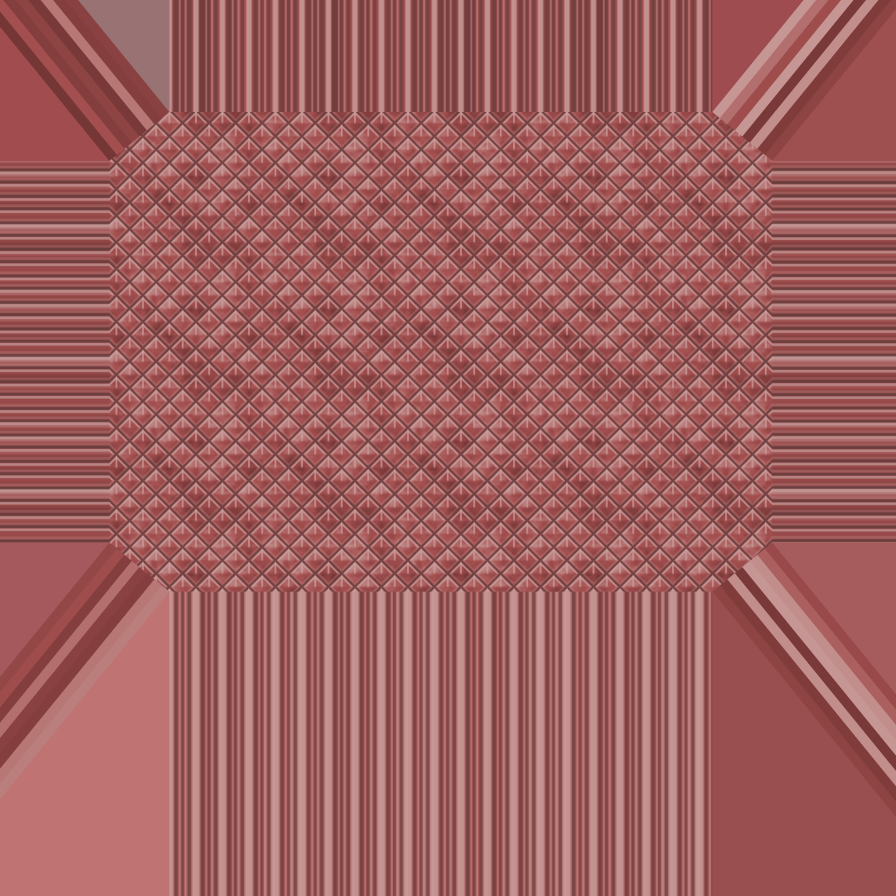
Write a WebGL 2 fragment shader that draws this pattern.

```glsl
#version 300 es
precision highp float;
// A chamfered panel of pyramid studs on a diamond lattice, with a tiling blotch.
// Outside the panel the rim is stretched outward: straight stripes on the sides,
// slanted bands and flat wedges at the corners.

uniform vec2 u_resolution;
out vec4 fragColor;

const vec2 CENTER = vec2(0.492, 0.6074);      // panel centre
const vec2 HALF_SIZE = vec2(0.370, 0.2676);   // panel half extents
const vec2 FLAT_HALF = vec2(0.303, 0.213);    // half length of straight sides
const vec2 APEX = vec2(0.1891, 0.345);        // top corner of one stud
const vec2 CELL = vec2(0.02958, 0.02958);     // stud width and height
const vec2 TILE = vec2(5.0, 5.0);             // blotch period in studs
const vec3 DARK = vec3(0.44, 0.20, 0.20);
const vec3 RED = vec3(0.64, 0.31, 0.31);
const vec3 PALE = vec3(0.79, 0.62, 0.61);
const vec3 GROOVE = vec3(0.42, 0.25, 0.25);
const int SAMPLES = 3;
const int BANDS = 8;

// Band tones from the horizontal side to the vertical side, per corner:
// bottom left, bottom right, top left, top right.
const float BAND_TONE[32] = float[32](
  0.80, 0.75, 0.20, 0.25, 0.70, 0.20, 0.45, 0.35,
  0.30, 0.15, 0.90, 0.10, 0.95, 0.90, 0.60, 0.40,
  0.25, 0.20, 0.75, 0.10, 0.30, 0.20, 0.50, 0.05,
  0.95, 0.70, 0.45, 0.95, 0.10, 0.90, 0.15, 0.30);

// Wedge colours in the same corner order: beside the stripes, then the sides.
const vec3 WEDGE[8] = vec3[8](
  vec3(0.75, 0.45, 0.45), vec3(0.65, 0.35, 0.36),
  vec3(0.60, 0.31, 0.31), vec3(0.65, 0.36, 0.36),
  vec3(0.60, 0.45, 0.45), vec3(0.63, 0.30, 0.31),
  vec3(0.62, 0.30, 0.31), vec3(0.62, 0.31, 0.31));

float hash(vec2 p) {
  vec3 q = fract(vec3(p.xyx) * 0.1031);
  q += dot(q, q.yzx + 33.33);
  return fract((q.x + q.y) * q.z);
}

// Value noise that repeats after the given period.
float tiledNoise(vec2 p, vec2 period) {
  vec2 i = floor(p), f = fract(p);
  f = f * f * (3.0 - 2.0 * f);
  vec2 a = mod(i, period), b = mod(i + 1.0, period);
  return mix(mix(hash(a), hash(vec2(b.x, a.y)), f.x),
             mix(hash(vec2(a.x, b.y)), hash(b), f.x), f.y);
}

vec3 toneRamp(float t) {
  t = clamp(t, 0.0, 1.0);
  return t < 0.5 ? mix(DARK, RED, t * 2.0) : mix(RED, PALE, t * 2.0 - 1.0);
}

// Soft line of the given half width around zero.
float softLine(float d, float width) {
  return 1.0 - smoothstep(0.4 * width, width, abs(d));
}

vec3 studs(vec2 p) {
  vec2 g = (p - APEX) / CELL + vec2(0.0, 0.5);
  vec2 s = vec2(g.x + g.y, g.y - g.x);
  vec2 f = s - floor(s + 0.5);
  vec2 local = 0.5 * vec2(f.x - f.y, f.x + f.y);
  vec2 id = mod(floor((g - local) * 2.0 + 0.5), TILE * 2.0);
  float rim = max(abs(f.x), abs(f.y));
  float upper = smoothstep(-0.06, 0.06, local.y);

  // Facets, per-stud variation and worn surface
  float tone = 0.34 + 0.20 * upper - 0.25 * local.x;
  tone += 0.16 * (hash(id + 7.0) - 0.5);
  tone += 0.40 * (tiledNoise(g, TILE) - 0.5);
  tone += 0.32 * (tiledNoise(g * 5.0, TILE * 5.0) - 0.5);
  vec3 col = toneRamp(tone);

  // Bright upper ridge, pale bevel and dark groove
  float bevel = softLine(rim - 0.385, 0.07);
  col = mix(col, PALE, 0.75 * softLine(local.x, 0.05) * upper);
  col = mix(col, PALE, bevel * mix(0.25, 0.75, upper));
  return mix(col, GROOVE, 0.9 * smoothstep(0.43, 0.47, rim));
}

// Stripes above (top = 1) or below (top = 0) the panel, one group per stud.
vec3 columns(float x, float top) {
  float u = (x - APEX.x) / CELL.x;
  float id = floor(u + 0.5), d = abs(u - id);
  float vary = hash(vec2(mod(id, TILE.x), 3.0 + top)) - 0.5;
  float side = u < id ? 1.0 : -1.0;
  float body = mix(0.56, 0.30, top) + 0.25 * vary + 0.08 * side;
  vec3 col = toneRamp(body);
  col = mix(col, GROOVE, 0.75 * softLine(d - 0.25, 0.09));
  col = mix(col, GROOVE, 0.65 * softLine(d - 0.5, 0.07));
  col = mix(col, PALE, 0.45 * softLine(d - 0.39, 0.05));
  return mix(col, PALE, 0.85 * softLine(d, mix(0.21, 0.15, top)));
}

vec3 scene(vec2 p) {
  vec2 r = p - CENTER, q = abs(r), side = sign(r);
  vec2 a = vec2(FLAT_HALF.x, HALF_SIZE.y);
  vec2 b = vec2(HALF_SIZE.x, FLAT_HALF.y);
  vec2 along = b - a;
  vec2 outward = vec2(-along.y, along.x);
  bool inside = all(lessThan(q, HALF_SIZE)) && dot(q - a, outward) < 0.0;
  if (inside) return studs(p);
  if (q.x < a.x) return columns(p.x, step(0.0, r.y));
  if (q.y < b.y) return studs(CENTER + vec2(side.x * HALF_SIZE.x, r.y)) * 0.96;

  // Corner wedges and slanted bands
  int corner = (r.x > 0.0 ? 1 : 0) + (r.y > 0.0 ? 2 : 0);
  float t = dot(q - a, along) / dot(along, along);
  if (t < 0.0) return WEDGE[corner * 2];
  if (t > 1.0) return WEDGE[corner * 2 + 1];
  return toneRamp(BAND_TONE[corner * BANDS + min(int(t * float(BANDS)), BANDS - 1)]);
}

void main() {
  vec3 sum = vec3(0.0);
  for (int i = 0; i < SAMPLES * SAMPLES; i++) {
    vec2 offset = (vec2(i % SAMPLES, i / SAMPLES) + 0.5) / float(SAMPLES) - 0.5;
    sum += scene((gl_FragCoord.xy + offset) / u_resolution);
  }
  fragColor = vec4(sum / float(SAMPLES * SAMPLES), 1.0);
}
```
